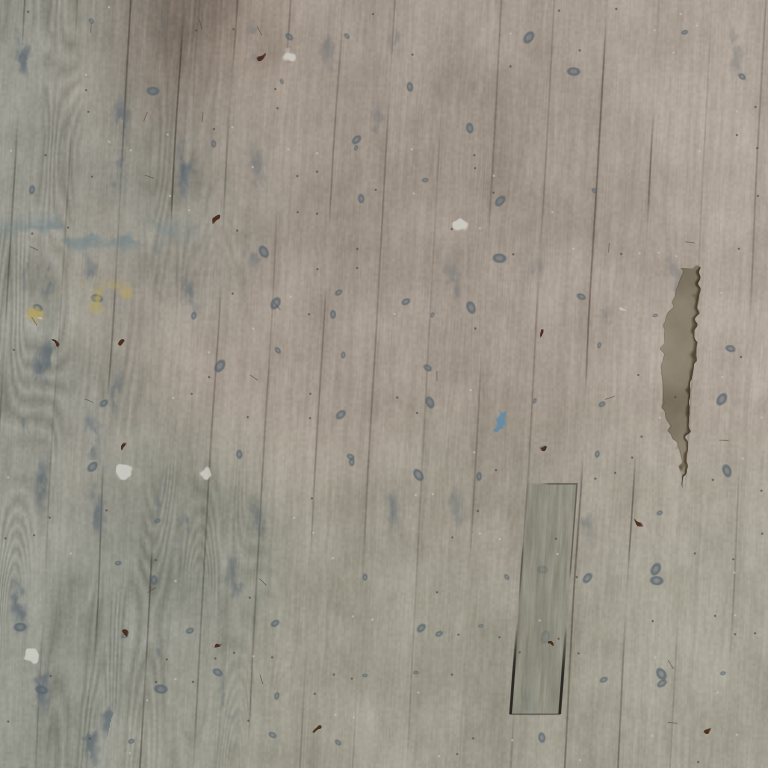
Write a Shadertoy shader that draws this texture.

```glsl
// Worn, washed-out plank floor with seams, knots, paint stains and two repairs.

float hash(vec2 p) {
    vec3 q = fract(p.xyx * 0.1031);
    q += dot(q, q.yzx + 33.33);
    return fract((q.x + q.y) * q.z);
}

float noise(vec2 p) {
    vec2 i = floor(p), f = fract(p);
    f *= f * (3.0 - 2.0 * f);
    return mix(mix(hash(i), hash(i + vec2(1, 0)), f.x),
               mix(hash(i + vec2(0, 1)), hash(i + 1.0), f.x), f.y);
}

float fbm(vec2 p) {
    float sum = 0.0, amp = 0.5;
    for (int i = 0; i < 5; i++) {
        sum += amp * noise(p);
        p = mat2(1.6, 1.2, -1.2, 1.6) * p + 7.3;
        amp *= 0.5;
    }
    return sum;
}

// Filled shape: 1 inside radius r, fading over the blur
float disc(float d, float r, float blur) {
    return 1.0 - smoothstep(r - blur, r + blur, d);
}

vec2 turn(vec2 p, float a) {
    return mat2(cos(a), -sin(a), sin(a), cos(a)) * p;
}

// Offset to one jittered point per cell (xy) and a random value (z)
vec3 scatter(vec2 p, vec2 cells, float seed) {
    vec2 g = p * cells, id = floor(g) + seed;
    vec2 jitter = 0.25 + 0.5 * vec2(hash(id), hash(id + 51.0));
    return vec3((fract(g) - jitter) / cells, hash(id + 97.0));
}

void mainImage(out vec4 fragColor, in vec2 fragCoord) {
    vec2 p = fragCoord / iResolution.xy;
    float board = (p.x - 0.055 * p.y) / 0.069 + 0.34 + 0.06 * (noise(vec2(p.x * 9.0, p.y * 5.0)) - 0.5);
    float cloud = fbm(p * 4.0), mottle = fbm(p * 17.0 + 5.0);
    vec2 rough = p + 0.008 * (vec2(noise(p * 130.0), noise(p * 130.0 + 40.0)) - 0.5);

    // Broad tint: warm top, olive bottom, blue-grey left, pale right
    float worn = 1.0 - smoothstep(0.05, 0.42, p.x + 0.35 * (cloud - 0.5) + 0.12 * (p.y - 0.5));
    vec3 col = mix(vec3(0.608, 0.597, 0.543), vec3(0.632, 0.588, 0.544), smoothstep(0.2, 0.65, p.y + 0.4 * (cloud - 0.5)));
    col = mix(col, vec3(0.58, 0.587, 0.55), 0.85 * worn);
    col += 0.035 * smoothstep(0.6, 1.0, p.x);
    col -= vec3(0.09, 0.11, 0.11) * exp(-dot((p - vec2(0.23, 0.97)) * vec2(11, 9), (p - vec2(0.23, 0.97)) * vec2(11, 9)));

    // Plank tones, wood grain and grime
    col += 0.022 * (hash(vec2(floor(board), 3.0)) - 0.5);
    col += 0.10 * (mottle - 0.48) + 0.06 * (cloud - 0.48);
    col += 0.035 * (noise(vec2(board * 13.0, p.y * 6.0)) - 0.5);
    col += 0.035 * (noise(vec2(board * 34.0, p.y * 45.0)) - 0.5);
    col += 0.035 * (noise(p * 260.0) - 0.5);
    float rings = abs(fract(9.0 * noise(vec2(board * 2.3, p.y * 5.0)) + 0.6 * mottle) - 0.5);
    float bare = smoothstep(0.5, 0.68, noise(vec2(board * 1.3 + 4.0, p.y * 6.0)));
    col += bare * (0.25 + worn) * (0.13 * rings - 0.055);

    // Seams, broken along their length
    float seam = (0.5 - abs(fract(board) - 0.5)) * 0.069;
    float seamId = floor(board + 0.5);
    float seamDepth = (0.3 + 0.7 * hash(vec2(seamId, 11.0))) * smoothstep(0.15, 0.7, noise(vec2(seamId * 7.0, p.y * 9.0)));
    col -= vec3(0.20, 0.205, 0.19) * seamDepth * disc(seam, 0.0011, 0.0011);
    col -= 0.03 * seamDepth * exp(-seam * 160.0);

    // Long blue-grey smears, densest on the left
    for (float k = 0.0; k < 2.0; k++) {
        vec3 s = scatter(rough, vec2(11.0, 7.0 + 3.0 * k), 20.0 + 30.0 * k);
        float smear = disc(length(turn(s.xy, 0.5 * s.z - 0.3) * vec2(1.0, 0.3)), 0.008, 0.006);
        smear *= smoothstep(0.38, 0.6, fbm(p * vec2(70, 35) + k));
        col = mix(col, vec3(0.36, 0.40, 0.43), smear * step(0.85 - 0.5 * worn, s.z) * (0.35 + 0.4 * worn));
    }
    float teal = disc(length((rough - vec2(0.11, 0.695)) * vec2(0.35, 1.8)), 0.035, 0.03);
    col = mix(col, vec3(0.42, 0.50, 0.52), 0.75 * teal * smoothstep(0.42, 0.58, fbm(p * vec2(20, 28))));

    // Knots: small ovals with a darker rim
    for (float k = 0.0; k < 2.0; k++) {
        vec3 s = scatter(p + 0.003 * (mottle - 0.5), vec2(12.0 - 2.0 * k, 14.0), 130.0 + 40.0 * k);
        float size = 0.003 + 0.006 * fract(s.z * 37.0);
        float d = length(turn(s.xy, s.z * 40.0) * vec2(1.0, 1.5));
        float knot = disc(d, size, 0.002) * (0.5 + 0.5 * smoothstep(0.2, 0.8, d / size));
        col = mix(col, vec3(0.33, 0.38, 0.42), 0.75 * knot * step(0.73, s.z));
    }

    // Spliced board: grey insert, thin outline, open gap at lower right
    vec2 q = abs(p - vec2(0.708 + 0.075 * (p.y - 0.22), 0.22)) - vec2(0.032, 0.15);
    float edge = max(q.x, q.y);
    float streak = fbm(vec2(board * 16.0, p.y * 20.0));
    col = mix(col, vec3(0.52, 0.52, 0.47) + 0.22 * (streak - 0.5), 0.7 * disc(edge, 0.0, 0.002));
    col = mix(col, vec3(0.27, 0.25, 0.22), 0.65 * disc(abs(edge), 0.001, 0.001) * smoothstep(0.2, 0.6, noise(p * 30.0)));
    float gap = disc(abs(q.x), 0.0018, 0.001) * step(q.y, 0.0) * (1.0 - smoothstep(0.12, 0.19, p.y));
    col = mix(col, vec3(0.12, 0.11, 0.10), 0.85 * gap);

    // Sliver-shaped filler tapering to a point
    float t = clamp((p.y - 0.36) / 0.292, 0.0, 1.0);
    float width = 0.042 * smoothstep(0.0, 0.5, t) * (1.0 - 0.4 * smoothstep(0.7, 1.0, t));
    float inset = mix(0.890, 0.913, t) - rough.x;
    float sliver = smoothstep(-0.001, 0.001, inset) * disc(inset, width, 0.0015) * smoothstep(0.36, 0.364, p.y) * disc(rough.y, 0.652, 0.001);
    col = mix(col, vec3(0.50, 0.46, 0.39) + 0.2 * (mottle - 0.5), 0.9 * sliver);
    col -= 0.22 * sliver * (disc(inset, 0.004, 0.003) + 0.5 * disc(width - inset, 0.001, 0.001));

    // Yellow paint and one blue scrap
    float yellow = disc(length((rough - vec2(0.135, 0.612)) * vec2(0.4, 1.0)), 0.017, 0.012);
    yellow = max(yellow * smoothstep(0.42, 0.6, fbm(p * 55.0)), disc(length(rough - vec2(0.047, 0.59)), 0.009, 0.004));
    col = mix(col, vec3(0.71, 0.63, 0.36), 0.75 * yellow);
    vec2 scrap = abs(turn(rough - vec2(0.652, 0.452), -0.25)) - vec2(0.005, 0.012);
    col = mix(col, vec3(0.36, 0.53, 0.65), 0.8 * disc(max(scrap.x, scrap.y), 0.0, 0.0015));

    // Loose debris: white flakes, rusty chips, splinters, specks
    vec3 flake = scatter(rough, vec2(9), 230.0);
    col = mix(col, vec3(0.82, 0.82, 0.79), 0.8 * step(0.88, flake.z) * disc(length(flake.xy), 0.012 * fract(flake.z * 29.0), 0.002));
    vec3 chip = scatter(rough, vec2(8), 310.0);
    col = mix(col, vec3(0.26, 0.14, 0.08), 0.9 * step(0.83, chip.z) * disc(length(turn(chip.xy, chip.z * 50.0) * vec2(1, 1.7)), 0.005, 0.0015));
    vec3 sp = scatter(p, vec2(13, 11), 410.0);
    vec2 splinter = abs(turn(sp.xy, 1.2 + 90.0 * sp.z)) - vec2(0.006, 0.0004);
    col = mix(col, vec3(0.32, 0.25, 0.21), 0.7 * step(0.8, sp.z) * disc(max(splinter.x, splinter.y), 0.0, 0.001));
    vec3 speck = scatter(p, vec2(38), 510.0);
    float dot1 = disc(length(speck.xy), 0.0014, 0.001);
    col = mix(col, speck.z > 0.95 ? vec3(0.78, 0.77, 0.73) : vec3(0.30, 0.25, 0.22), 0.65 * dot1 * step(0.88, speck.z));

    fragColor = vec4(clamp(col, 0.0, 1.0), 1.0);
}
```
